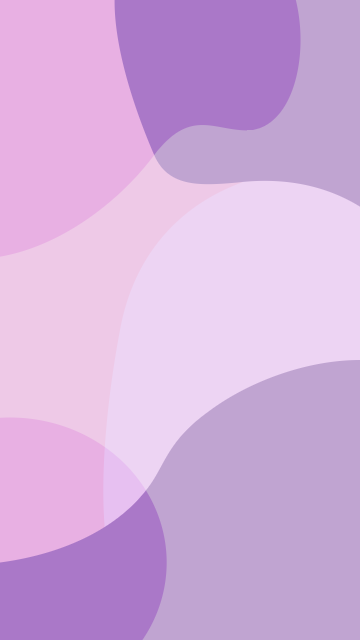
Write a Shadertoy shader that draws this background.

```glsl
// Flat pastel backdrop of overlapping soft waves. Cubic curves bound a light
// ribbon, a lilac hill inside it and two blobs; the blobs tint whatever layer
// lies beneath them. Coordinates: a GRID of units over the canvas, y downward.

#define GRID       vec2(432.0, 768.0)
#define MAUVE      vec3(0.753, 0.643, 0.820)
#define PURPLE     vec3(0.667, 0.471, 0.784)
#define PALE_PINK  vec3(0.933, 0.788, 0.906)
#define PINK       vec3(0.910, 0.690, 0.890)
#define LILAC      vec3(0.929, 0.831, 0.953)
#define VIOLET     vec3(0.906, 0.753, 0.945)
#define DISC_POS   vec2(12.0, 675.0)
#define DISC_SIZE  vec2(188.0, 174.0)

vec2 bezier(float t, vec2 a, vec2 b, vec2 c, vec2 d) {
    float u = 1.0 - t;
    return u*u*u*a + 3.0*u*u*t*b + 3.0*u*t*t*c + t*t*t*d;
}

// Height of a cubic at abscissa s, found by bisection; holds its end values.
float curve(float s, vec2 a, vec2 b, vec2 c, vec2 d) {
    float t = 0.5, stepSize = 0.25;
    for (int i = 0; i < 20; i++) {
        t += bezier(t, a, b, c, d).x < s ? stepSize : -stepSize;
        stepSize *= 0.5;
    }
    return bezier(t, a, b, c, d).y;
}

// Antialiased coverage of the region where d is positive.
float coverage(float d) {
    return clamp(0.5 + d / max(length(vec2(dFdx(d), dFdy(d))), 1e-5), 0.0, 1.0);
}

// Light ribbon: left of a falling edge or below a wave, and above the floor.
float ribbon(vec2 p) {
    float side = curve(p.y, vec2(0, 137.5), vec2(60, 137), vec2(135, 163), vec2(186, 185));
    float roof = p.x < 285.0
        ? curve(p.x, vec2(185, 186), vec2(202, 225), vec2(240, 223), vec2(285, 219))
        : curve(p.x, vec2(285, 219), vec2(340, 212.5), vec2(390, 222), vec2(432, 248));
    float ground;
    if (p.x < 177.0)
        ground = curve(p.x, vec2(0, 675), vec2(75, 665), vec2(140, 635), vec2(177, 586));
    else if (p.x < 250.0)
        ground = curve(p.x, vec2(177, 586), vec2(198, 559), vec2(200, 530), vec2(250, 494));
    else
        ground = curve(p.x, vec2(250, 494), vec2(295, 460), vec2(365, 432), vec2(432, 432));
    float upper = max(coverage(side - p.x), coverage(p.y - roof));
    return min(upper, coverage(ground - p.y));
}

// Lilac hill: everything right of a long leaning arc.
float hill(vec2 p) {
    float arc = p.y < 396.0
        ? curve(p.y, vec2(219, 290), vec2(251, 204), vec2(318, 158), vec2(396, 144))
        : curve(p.y, vec2(396, 144), vec2(470, 130), vec2(560, 120), vec2(631, 125.5));
    return coverage(p.x - arc);
}

// Tinting blobs: a wavy one hanging from the top and an oval at lower left.
float blobs(vec2 p) {
    float hem = p.x < 185.0
        ? curve(p.x, vec2(0, 308), vec2(75, 295), vec2(145, 240), vec2(185, 186))
        : curve(p.x, vec2(185, 186), vec2(228, 130), vec2(255, 156), vec2(296, 156.5));
    float side = curve(p.y, vec2(0, 355), vec2(70, 372), vec2(156, 350), vec2(156.5, 296));
    float hanging = min(coverage(hem - p.y), coverage(side - p.x));
    float oval = coverage(1.0 - length((p - DISC_POS) / DISC_SIZE));
    return max(hanging, oval);
}

void mainImage(out vec4 fragColor, in vec2 fragCoord) {
    vec2 uv = fragCoord / iResolution.xy;
    vec2 p = vec2(uv.x, 1.0 - uv.y) * GRID;

    // Each layer has a plain and a tinted colour.
    float tint = blobs(p);
    vec3 base = mix(MAUVE, PURPLE, tint);
    vec3 blush = mix(PALE_PINK, PINK, tint);
    vec3 crest = mix(LILAC, VIOLET, tint);

    vec3 color = mix(base, mix(blush, crest, hill(p)), ribbon(p));
    fragColor = vec4(color, 1.0);
}
```
